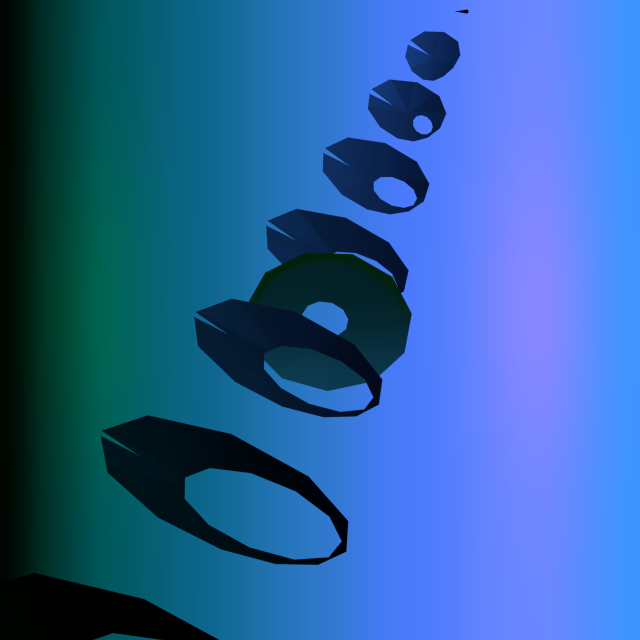
Reproduce this background procedurally as a Shadertoy shader.

```glsl
const float TAU = 6.2831853;
const int SIDES = 11;
const int RINGS = 7;
const int VEIL_LAYER = 4;          // the green ring sits behind this ring
const float START_DEPTH = 11.7;    // depth of the farthest ring
const float FACET_CONTRAST = 0.22;

const vec3 RING_LIT_FAR = vec3(0.08, 0.21, 0.45);
const vec3 RING_LIT_NEAR = vec3(0.00, 0.07, 0.10);
const vec3 RING_DARK_FAR = vec3(0.03, 0.11, 0.27);
const vec3 RING_DARK_NEAR = vec3(0.00, 0.005, 0.03);
const vec3 VEIL_RIM = vec3(0.01, 0.13, 0.04);
const vec3 VEIL_TOP = vec3(0.01, 0.13, 0.15);
const vec3 VEIL_BASE = vec3(0.05, 0.24, 0.33);

// An outline is a circle bent by two harmonics
struct Outline { vec2 center, a, b, c, d; };

const Outline FAR_RING = Outline(vec2(0.677, 0.910), vec2(-0.031, 0.0246),
    vec2(0.0277, 0.0309), vec2(-0.0072, 0.0013), vec2(0.0, 0.0033));
const Outline NEAR_RING = Outline(vec2(0.364, 0.219), vec2(-0.1833, 0.1007),
    vec2(0.0676, 0.0611), vec2(-0.0247, 0.0064), vec2(-0.0056, 0.0128));
const Outline FAR_HOLE = Outline(vec2(0.6966, 0.8919), vec2(0.0),
    vec2(0.0, 0.0091), vec2(0.0), vec2(0.0));
const Outline NEAR_HOLE = Outline(vec2(0.4089, 0.1966), vec2(-0.1198, 0.0573),
    vec2(0.0365, 0.0443), vec2(0.0), vec2(0.0));
const Outline VEIL = Outline(vec2(0.513, 0.4987), vec2(-0.130, 0.020),
    vec2(0.020, 0.108), vec2(0.0), vec2(0.0));
const Outline VEIL_HOLE = Outline(vec2(0.508, 0.501), vec2(-0.036, 0.008),
    vec2(0.006, 0.027), vec2(0.0), vec2(0.0));

float hash(float n) { return fract(sin(n * 12.9898) * 43758.5453); }

Outline blend(Outline u, Outline v, float t) {
    return Outline(mix(u.center, v.center, t), mix(u.a, v.a, t),
        mix(u.b, v.b, t), mix(u.c, v.c, t), mix(u.d, v.d, t));
}

vec2 corner(Outline o, int k) {
    float s = TAU * float(k) / float(SIDES);
    return o.center + o.a * cos(s) + o.b * sin(s) + o.c * cos(2.0 * s) + o.d * sin(2.0 * s);
}

// Signed distance to the polygon through the corners
float polygon(vec2 p, Outline o) {
    float nearest = 1e3, side = 1.0;
    vec2 prev = corner(o, SIDES - 1);
    for (int k = 0; k < SIDES; k++) {
        vec2 cur = corner(o, k);
        vec2 e = prev - cur, w = p - cur;
        vec2 r = w - e * clamp(dot(w, e) / max(dot(e, e), 1e-9), 0.0, 1.0);
        nearest = min(nearest, dot(r, r));
        bvec3 cross3 = bvec3(p.y >= cur.y, p.y < prev.y, e.x * w.y > e.y * w.x);
        if (all(cross3) || !any(cross3)) side = -side;
        prev = cur;
    }
    return side * sqrt(nearest);
}

// Wedge that narrows to a point along the given direction
float wedge(vec2 p, vec2 start, vec2 dir, float width) {
    vec2 w = p - start;
    float h = clamp(dot(w, dir) / dot(dir, dir), 0.0, 1.0);
    return length(w - dir * h) - width * (1.0 - h);
}

float cover(float d) {
    float px = 0.75 / iResolution.y;
    return 1.0 - smoothstep(-px, px, d);
}

vec2 ringSpace(vec2 p, Outline o) { return inverse(mat2(o.a, o.b)) * (p - o.center); }

float facet(vec2 q, float seed) {
    float sector = floor(fract(atan(q.y, q.x) / TAU) * float(SIDES));
    return 1.0 + FACET_CONTRAST * (hash(sector + seed * 17.0 + 1.0) - 0.5);
}

vec3 backdrop(vec2 p) {
    vec3 col = mix(vec3(0.0, 0.02, 0.005), vec3(0.0, 0.16, 0.13), smoothstep(0.0, 0.08, p.x));
    col = mix(col, vec3(0.0, 0.34, 0.37), smoothstep(0.04, 0.18, p.x));
    col = mix(col, vec3(0.05, 0.40, 0.55), smoothstep(0.15, 0.34, p.x));
    col = mix(col, vec3(0.17, 0.47, 0.77), smoothstep(0.30, 0.50, p.x));
    col = mix(col, vec3(0.29, 0.48, 0.99), smoothstep(0.46, 0.65, p.x));
    col = mix(col, vec3(0.42, 0.53, 1.0), smoothstep(0.62, 0.84, p.x));
    col = mix(col, vec3(0.24, 0.58, 1.0), smoothstep(0.84, 1.0, p.x));
    // Soft green and violet glows at mid height
    vec2 g = (p - vec2(0.15, 0.52)) / vec2(0.09, 0.27);
    vec2 v = (p - vec2(0.84, 0.52)) / vec2(0.09, 0.24);
    return col + vec3(0.0, 0.06, -0.04) * exp(-dot(g, g)) + vec3(0.11, 0.0, 0.0) * exp(-dot(v, v));
}

vec3 addVeil(vec3 col, vec2 p) {
    vec2 q = ringSpace(p, VEIL);
    vec3 tone = mix(VEIL_BASE, VEIL_TOP, smoothstep(0.38, 0.56, p.y)) * facet(q, 9.0);
    tone = mix(tone, VEIL_RIM, smoothstep(0.78, 0.92, length(q)) * smoothstep(0.48, 0.57, p.y));
    return mix(col, tone, cover(max(polygon(p, VEIL), -polygon(p, VEIL_HOLE))));
}

vec3 addRing(vec3 col, vec2 p, int index) {
    float i = float(index);
    float t = i * (START_DEPTH - 5.0) / (5.0 * (START_DEPTH - i));
    Outline ring = blend(FAR_RING, NEAR_RING, t);
    float d = polygon(p, ring);
    if (index > 0) d = max(d, -polygon(p, blend(FAR_HOLE, NEAR_HOLE, t)));
    vec2 slit = mix(vec2(0.031, -0.0195), vec2(0.0625, -0.0365), t);
    d = max(d, -wedge(p, corner(ring, 0) - vec2(0.0, 0.002), slit, 0.004));
    vec2 q = ringSpace(p, ring);
    float light = smoothstep(-1.3, 1.2, q.x - 0.6 * q.y);
    vec3 tone = mix(mix(RING_DARK_FAR, RING_DARK_NEAR, t), mix(RING_LIT_FAR, RING_LIT_NEAR, t), light);
    return mix(col, max(tone, 0.0) * facet(q, i), cover(d));
}

void mainImage(out vec4 fragColor, in vec2 fragCoord) {
    vec2 p = fragCoord / iResolution.xy;
    vec3 col = backdrop(p);
    // Last sliver of the receding chain
    col = mix(col, RING_DARK_NEAR, cover(wedge(p, vec2(0.729, 0.982), vec2(-0.017, 0.0), 0.003)));
    for (int i = 0; i < RINGS; i++) {
        if (i == VEIL_LAYER) col = addVeil(col, p);
        col = addRing(col, p, i);
    }
    fragColor = vec4(clamp(col, 0.0, 1.0), 1.0);
}
```
